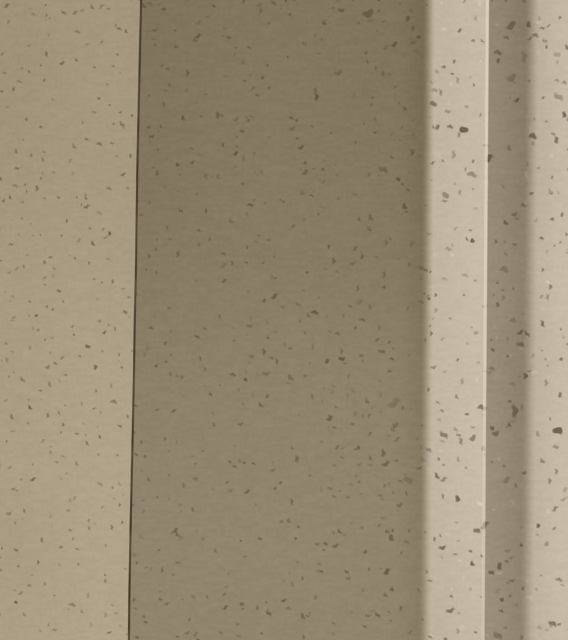
A WebGL 2 fragment shader for this texture:

```glsl
#version 300 es
precision highp float;
uniform vec2 u_resolution;
out vec4 fragColor;

#define ASPECT 0.8867
#define SPECK_COLOR vec3(0.27, 0.235, 0.17)
#define SEAM_COLOR vec3(0.25, 0.21, 0.14)
#define RIDGE_COLOR vec3(0.86, 0.82, 0.74)
#define FINE_CELLS 54.0
#define MEDIUM_CELLS 36.0
#define LARGE_CELLS 15.0
#define GRAIN 0.016

float hash(vec2 p) {
    vec3 q = fract(vec3(p.xyx) * 0.1031);
    q += dot(q, q.yzx + 33.33);
    return fract((q.x + q.y) * q.z);
}

float noise(vec2 p) {
    vec2 i = floor(p), f = fract(p);
    f = f * f * (3.0 - 2.0 * f);
    return mix(mix(hash(i), hash(i + vec2(1, 0)), f.x),
               mix(hash(i + vec2(0, 1)), hash(i + vec2(1, 1)), f.x), f.y);
}

// Coverage of scattered, tilted oval flecks on a jittered grid
float specks(vec2 p, float cells, float density, float radius, float seed) {
    float pixel = 1.0 / u_resolution.y;
    vec2 base = floor(p * cells);
    float cover = 0.0;
    for (int j = -1; j <= 1; j++) {
        for (int i = -1; i <= 1; i++) {
            vec2 cell = base + vec2(i, j);
            vec2 key = cell + seed;
            vec2 center = (cell + vec2(hash(key + 7.1), hash(key + 19.7))) / cells;
            float cluster = 0.45 + 1.1 * noise(center * 9.0 + seed);
            float present = step(hash(key + 31.3), density * cluster);
            float angle = -0.5 + 2.6 * (hash(key + 43.9) - 0.5);
            float c = cos(angle), s = sin(angle);
            vec2 d = mat2(c, -s, s, c) * (p - center);
            float size = radius * mix(0.6, 1.3, hash(key + 57.3));
            float stretch = mix(1.0, 2.3, hash(key + 61.7));
            d.y += 0.35 * size * sin(d.x / size * 1.7 + angle * 5.0);
            float dist = length(d / vec2(stretch, 1.0)) - size;
            float ink = mix(0.3, 0.95, hash(key + 73.1));
            cover = max(cover, present * ink * (1.0 - smoothstep(-pixel, pixel, dist)));
        }
    }
    return cover;
}

// Smooth step across a vertical edge, never thinner than a pixel
float edge(float x, float at, float softness) {
    float w = max(softness, 0.8 / u_resolution.x);
    return smoothstep(at - w, at + w, x);
}

float line(float x, float at, float halfWidth) {
    float w = 0.8 / u_resolution.x;
    return 1.0 - smoothstep(halfWidth - w, halfWidth + w, abs(x - at));
}

void main() {
    vec2 uv = gl_FragCoord.xy / u_resolution;
    vec2 p = uv * vec2(ASPECT, 1.0);
    float x = uv.x, y = uv.y;

    // Slightly leaning boundaries between the faces
    float seam = mix(0.2265, 0.2480, y) + 0.0012 * (noise(vec2(y * 12.0, 3.0)) - 0.5);
    float bend = mix(0.7480, 0.7560, y);
    float ridge = mix(0.8530, 0.8610, y);
    float groove = mix(0.9280, 0.9370, y);

    // Face colours, each with its own light falloff
    vec3 leftFace = mix(vec3(0.675, 0.625, 0.525), vec3(0.635, 0.580, 0.480), smoothstep(0.2, 1.0, y));
    leftFace += 0.018 * smoothstep(0.0, 0.2, x) - 0.008;
    vec3 shadeFace = mix(vec3(0.570, 0.520, 0.430), vec3(0.510, 0.460, 0.368), smoothstep(0.15, 0.95, y));
    shadeFace += 0.012 * sin((x - seam) * 6.0) - 0.008;
    shadeFace -= 0.035 * smoothstep(bend - 0.06, bend, x);
    vec3 litFace = mix(vec3(0.755, 0.712, 0.625), vec3(0.780, 0.738, 0.650), smoothstep(bend, ridge, x));
    litFace -= 0.015 * (1.0 - smoothstep(0.0, 0.3, y));
    vec3 returnFace = mix(vec3(0.595, 0.548, 0.462), vec3(0.545, 0.498, 0.412), smoothstep(ridge, groove, x));
    returnFace += 0.025 * (0.5 - y);
    vec3 rightFace = mix(vec3(0.735, 0.692, 0.610), vec3(0.770, 0.732, 0.655), smoothstep(groove, 1.0, x));

    vec3 color = mix(leftFace, shadeFace, edge(x, seam, 0.001));
    color = mix(color, litFace, edge(x, bend, 0.012));
    color = mix(color, returnFace, edge(x, ridge, 0.002));
    color = mix(color, rightFace, edge(x, groove, 0.014));

    // Broad mottling and fine horizontal grain
    color += 0.014 * (noise(p * vec2(5.0, 7.0) + 4.0) - 0.5);
    color += GRAIN * (noise(p * vec2(70.0, 230.0)) - 0.5);
    color += GRAIN * (noise(p * vec2(240.0, 260.0) + 11.0) - 0.5);

    // Flecks grow toward the right
    float growth = smoothstep(0.2, 0.95, x);
    float shade = edge(x, seam, 0.001) * (1.0 - edge(x, bend, 0.012));
    float fine = specks(p, FINE_CELLS, 0.30, mix(0.0016, 0.0020, growth), 3.0);
    float medium = specks(p, MEDIUM_CELLS, 0.22, mix(0.0020, 0.0030, growth), 127.0);
    float large = specks(p, LARGE_CELLS, 0.30 * smoothstep(0.45, 0.75, x), 0.0042, 251.0);
    float ink = max(max(fine * 0.65, medium * 0.8), large * 0.9);
    color = mix(color, SPECK_COLOR, ink * mix(0.85, 0.72, shade));
    float pale = specks(p, MEDIUM_CELLS, 0.20, 0.0023, 389.0);
    color += 0.06 * pale * smoothstep(0.70, 0.80, x);

    // Dark seam and bright ridge
    float seamInk = 0.72 + 0.28 * noise(vec2(y * 45.0, 8.0));
    color = mix(color, SEAM_COLOR, line(x, seam, 0.0018) * seamInk);
    color = mix(color, RIDGE_COLOR, line(x, ridge - 0.003, 0.0026) * mix(0.35, 0.85, smoothstep(0.0, 0.6, y)));

    fragColor = vec4(clamp(color, 0.0, 1.0), 1.0);
}
```
